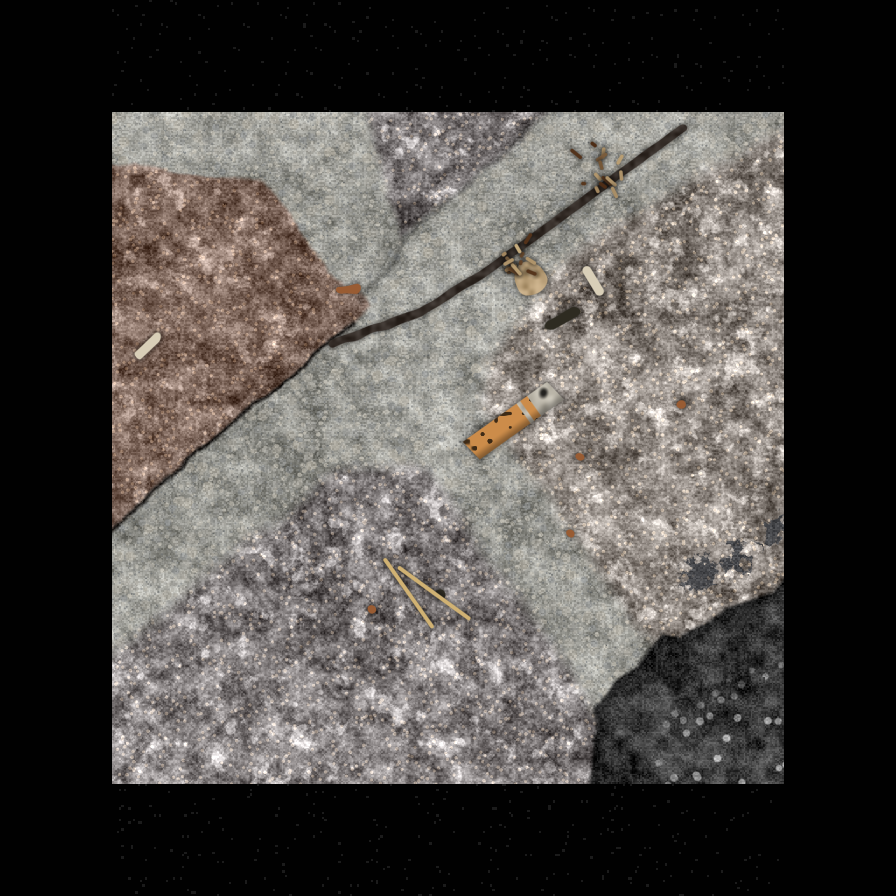
Give the GLSL for this texture, as a WebGL 1 fragment shader.

```glsl
precision highp float;
uniform vec2 u_resolution;

float hash(vec2 p) { return fract(sin(dot(p, vec2(127.1, 311.7))) * 43758.545); }

float noise(vec2 p) {
  vec2 i = floor(p), f = fract(p);
  f *= f * (3. - 2. * f);
  return mix(mix(hash(i), hash(i + vec2(1, 0)), f.x),
    mix(hash(i + vec2(0, 1)), hash(i + 1.), f.x), f.y);
}

float fbm(vec2 p) {
  float sum = 0., amp = .5;
  for (int i = 0; i < 5; i++) {
    sum += amp * noise(p);
    p = mat2(1.6, 1.2, -1.2, 1.6) * p + 7.3;
    amp *= .5;
  }
  return sum - .48;
}

// Nearest pebble: rim distance, identity
vec2 pebble(vec2 p) {
  vec2 best = vec2(9, 0);
  for (int k = 0; k < 9; k++) {
    float row = floor(float(k) / 3. + .1);
    vec2 c = floor(p) + vec2(float(k) - 3. * row, row) - 1.;
    float id = hash(c + 3.7);
    float d = length(p - c - vec2(hash(c), hash(c + 9.1))) - .15 - .3 * id;
    if (d < best.x) best = vec2(d, id);
  }
  return best;
}

// Signed line distance, negative on the left of a -> b
float side(vec2 p, float ax, float ay, float bx, float by) {
  return dot(p - vec2(ax, ay), normalize(vec2(by - ay, ax - bx)));
}

float seg(vec2 p, float ax, float ay, float bx, float by) {
  vec2 d = vec2(bx - ax, by - ay);
  p -= vec2(ax, ay);
  return length(p - d * clamp(dot(p, d) / dot(d, d), 0., 1.));
}

float spot(vec2 p, float x, float y) { return length(p - vec2(x, y)); }

float cover(float d, float soft) { return 1. - smoothstep(-soft, soft, d); }

// Solid shape with contact shadow
void paint(inout vec3 col, vec3 ink, float d) {
  col *= 1. - .35 * cover(d - .002, .004);
  col = mix(col, ink, cover(d, .8 / u_resolution.y));
}

// Heap of dry leaf scraps
void litter(inout vec3 col, vec2 p, float x, float y, float spread) {
  for (int i = 0; i < 14; i++) {
    vec2 s = vec2(i, x * 50.);
    vec2 a = vec2(x, y) + spread * (vec2(hash(s), hash(s + 4.)) - .5);
    vec2 b = a + .02 * (vec2(hash(s + 8.), hash(s + 2.)) - .5);
    paint(col, mix(vec3(.3, .17, .08), vec3(.78, .68, .5), hash(s + 6.)), seg(p, a.x, a.y, b.x, b.y) - .002);
  }
}

vec3 pavement(vec2 p) {
  vec2 w = p + .022 * vec2(fbm(p * 22.), fbm(p * 22. + 40.));
  float broad = fbm(p * 12.), mottle = fbm(p * 65.);

  // Pebbly mortar
  vec2 big = pebble(p * 75.), small = pebble(p * 170.);
  vec3 col = vec3(.6, .6, .575) + .35 * broad + .5 * mottle;
  col = mix(col, mix(vec3(.38, .4, .42), vec3(.8, .78, .73), small.y), .6 * cover(small.x, .12));
  col = mix(col, mix(vec3(.4, .44, .49), vec3(.72, .7, .65), big.y), .65 * cover(big.x, .08) * step(.45, big.y));

  // Four paving stones
  float left = max(max(side(w, .12, .405, .39, .64), side(w, .4, .67, .285, .8)), side(w, .3, .795, .125, .82));
  float top = max(side(w, .45, .73, .61, .875), side(w, .405, .875, .45, .73));
  float right = max(max(side(w, .54, .545, .71, .3), .54 - w.x),
    max(side(w, .9, .87, .65, .73), side(w, .65, .73, .54, .6)));
  float bottom = max(max(side(w, .664, .212, .51, .43), w.y - .475), side(w, .35, .453, .125, .27));
  vec3 rough = vec3(.3 * broad + .65 * mottle + .22 * noise(p * 300.) - .11);
  rough += .24 * smoothstep(.09, .22, fbm(p * 70. + 9.));
  rough += vec3(.22, .19, .15) * cover(small.x + .1, .1) * step(.78, small.y);
  col = mix(col, vec3(.5, .48, .48) + rough, cover(bottom, .012));
  col = mix(col, vec3(.53, .5, .475) + rough, cover(right, .012));
  col = mix(col, vec3(.45, .43, .43) + rough, cover(top, .006));
  col = mix(col, vec3(.49, .4, .355) + .8 * rough, cover(left, .003));

  // Cracks and damp shade
  float crack = seg(w, .12, .405, .39, .64);
  float crevice = min(seg(w, .4, .66, .46, .735), seg(w, .46, .735, .61, .88));
  col *= 1. - .75 * cover(crack - .002, .003) - .2 * cover(crack, .03);
  col *= 1. - .45 * cover(crevice, .006) - .15 * cover(crevice, .025);
  col *= 1. - .4 * cover(spot(w, .535, .52) - .01, .03);

  // Asphalt corner and tar stains
  float tar = min(side(w, .605, .125, .67, .21), side(w, .67, .21, .68, .3));
  tar = -min(tar, max(side(w, .76, .288, .875, .355), side(w, .68, .305, .76, .288)));
  vec3 asphalt = vec3(.27) + .4 * broad + .5 * mottle;
  asphalt += .4 * smoothstep(.03, .12, -tar) * cover(big.x + .12, .08) * step(.72, big.y);
  col = mix(col, asphalt * (1. - .5 * cover(-tar - .012, .015)), cover(tar, .003));
  float stain = min(spot(w, .78, .36), min(spot(w, .817, .38), spot(w, .865, .405)));
  col = mix(col, vec3(.24, .25, .27), .85 * cover(stain - .025 + .13 * abs(mottle), .004));
  return col + .16 * hash(floor(p * 512.)) - .08;
}

void debris(inout vec3 col, vec2 p) {
  // Twig with caught leaves
  vec2 t = p + .005 * noise(p * 60.) - .0025;
  float twig = min(min(seg(t, .371, .616, .469, .651), seg(t, .469, .651, .547, .7)),
    seg(t, .547, .7, .762, .857));
  paint(col, vec3(.13, .1, .08) + .15 * noise(p * 180.), twig - .0045);
  paint(col, vec3(.62, .52, .37) + .2 * noise(p * 150.), spot(t, .592, .69) - .019);
  litter(col, p, .57, .714, .04);
  litter(col, p, .677, .808, .06);

  // Chips, seed pod, needles
  float chips = min(seg(t, .154, .603, .175, .623), seg(p, .655, .698, .669, .675));
  paint(col, vec3(.85, .81, .72), chips - .005);
  paint(col, vec3(.18, .17, .13), min(seg(t, .614, .636, .64, .651), spot(t, .491, .336)) - .006);
  float straw = min(seg(p, .43, .375, .482, .301), seg(p, .446, .366, .523, .31));
  paint(col, vec3(.82, .7, .45), straw - .0022);
  float bits = min(min(spot(t, .76, .548), spot(t, .647, .49)), min(spot(t, .637, .405), spot(t, .414, .319)));
  paint(col, vec3(.6, .36, .2), min(bits, seg(t, .38, .676, .398, .678)) - .005);

  // Filter stub: cork wrap, pale band, paper end
  vec2 q = mat2(.814, -.58, .58, .814) * (p - vec2(.526, .497));
  float stub = max(abs(q.y) - .0135, abs(q.x - .0577 + .15 * q.y) - .0577);
  vec3 wrap = vec3(.8, .55, .29) * (1. - .7 * smoothstep(.76, .86, noise(p * 130. + 5.)));
  float pale = max(cover(abs(q.x - .074) - .0025, .001), cover(.086 - q.x, .001));
  wrap = mix(wrap, vec3(.84, .82, .77) - .2 * noise(p * 130.), pale);
  wrap *= 1. - .8 * cover(spot(t, .607, .562) - .0045, .003);
  paint(col, wrap * (1. - .35 * cover(q.y + .008, .006)), stub);
}

void main() {
  vec2 p = gl_FragCoord.xy / u_resolution, edge = abs(p - .5) - .375;
  vec3 col = pavement(p);
  debris(col, p);

  // Black surround, dusted above and below
  float dust = step(.975, hash(floor(p * 384.))) * step(edge.x, 0.);
  col = mix(vec3(.004 + .1 * dust), col, cover(max(edge.x, edge.y), .5 / u_resolution.y));
  gl_FragColor = vec4(clamp(col, 0., 1.), 1);
}
```
